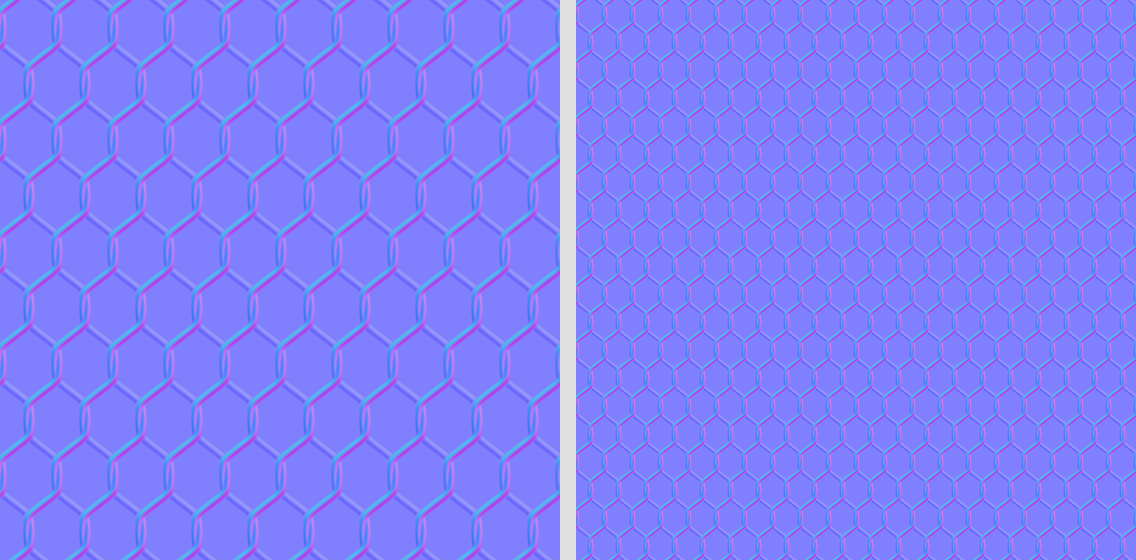
Left, the tile; right, the same tile 2 across and 2 down.
Reproduce this texture map procedurally as a WebGL 1 fragment shader.

```glsl
precision highp float;
// Tangent-space normal map of hexagonal twisted wire netting, 10 by 10 cells.
// Each cell holds two mirrored bent strands; odd and even rows are shifted by
// half a cell so that the strands join into diagonals and paired uprights.

uniform vec2 u_resolution;

const float PI = 3.14159265;
const float CELLS = 10.0;          // cells across and down (even, so it tiles)
const float STRAND_GAP = 0.058;    // strand offset from the twist axis
const float TWIST_RADIUS = 0.064;  // wire radius in the upright twist
const float RUN_RADIUS = 0.079;    // wire radius along the diagonals
const float BEND_HEIGHT = 0.28;    // where a strand leaves the twist
const float BEND_SOFTNESS = 0.09;
const float STEEP_TILT = 0.66;     // relief of the upper diagonal
const float TWIST_TILT = 0.48;     // relief of the twist
const float SHALLOW_TILT = 0.27;   // relief of the sunken diagonal

// Zero below the origin, then rising linearly, with a rounded corner.
float softRamp(float u, float softness) {
  return 0.5 * (u + sqrt(u * u + softness * softness));
}

// Derivative of softRamp.
float softRampSlope(float u, float softness) {
  return 0.5 * (1.0 + u / sqrt(u * u + softness * softness));
}

// Strand left of the axis, bending right at both ends: xy tilt and coverage.
// It rides on top at the upper end and sinks at the lower end.
vec3 strand(vec2 p, float pixel) {
  // The run reaches a quarter cell at the row border, where neighbours join.
  float spread = (0.25 + STRAND_GAP) / softRamp(0.5 - BEND_HEIGHT, BEND_SOFTNESS);
  float u = abs(p.y) - BEND_HEIGHT;
  float center = spread * softRamp(u, BEND_SOFTNESS) - STRAND_GAP;
  float slope = sign(p.y) * spread * softRampSlope(u, BEND_SOFTNESS);

  // Signed distance across the wire and its sideways direction.
  float stretch = sqrt(1.0 + slope * slope);
  float across = (p.x - center) / stretch;
  vec2 sideways = vec2(1.0, -slope) / stretch;

  // Rounded profile that levels out at the wire's edge.
  float run = smoothstep(0.17, 0.34, abs(p.y));
  float radius = mix(TWIST_RADIUS, RUN_RADIUS, run);
  float t = clamp(across / radius, -1.0, 1.0);
  float relief = mix(TWIST_TILT, p.y > 0.0 ? STEEP_TILT : SHALLOW_TILT, run);
  float cover = 1.0 - smoothstep(-pixel, pixel, abs(across) - radius);
  return vec3(sideways * relief * sin(PI * t), cover);
}

// Lays one strand over another.
vec2 layer(vec3 under, vec3 over) {
  return mix(under.xy * under.z, over.xy, over.z);
}

// Cell coordinates centred on a twist, shifted on alternate rows.
vec2 twistCell(vec2 p) {
  float shift = 0.5 - 0.5 * mod(floor(p.y), 2.0) + 0.015;
  return vec2(fract(p.x - shift + 0.5), fract(p.y)) - 0.5;
}

void main() {
  vec2 uv = gl_FragCoord.xy / u_resolution;
  float pixel = 0.5 * CELLS / u_resolution.y;
  vec2 p = twistCell(uv * CELLS);

  // The second strand is the first turned by half a revolution.
  vec3 left = strand(p, pixel);
  vec3 right = strand(-p, pixel);
  right.xy = -right.xy;

  // Each strand crosses over the other at its own end of the twist.
  float upper = smoothstep(-0.18, 0.18, p.y);
  vec2 tilt = mix(layer(left, right), layer(right, left), upper);

  vec3 normal = vec3(tilt, sqrt(max(0.0, 1.0 - dot(tilt, tilt))));
  gl_FragColor = vec4(0.5 + 0.5 * normal, 1.0);
}
```
